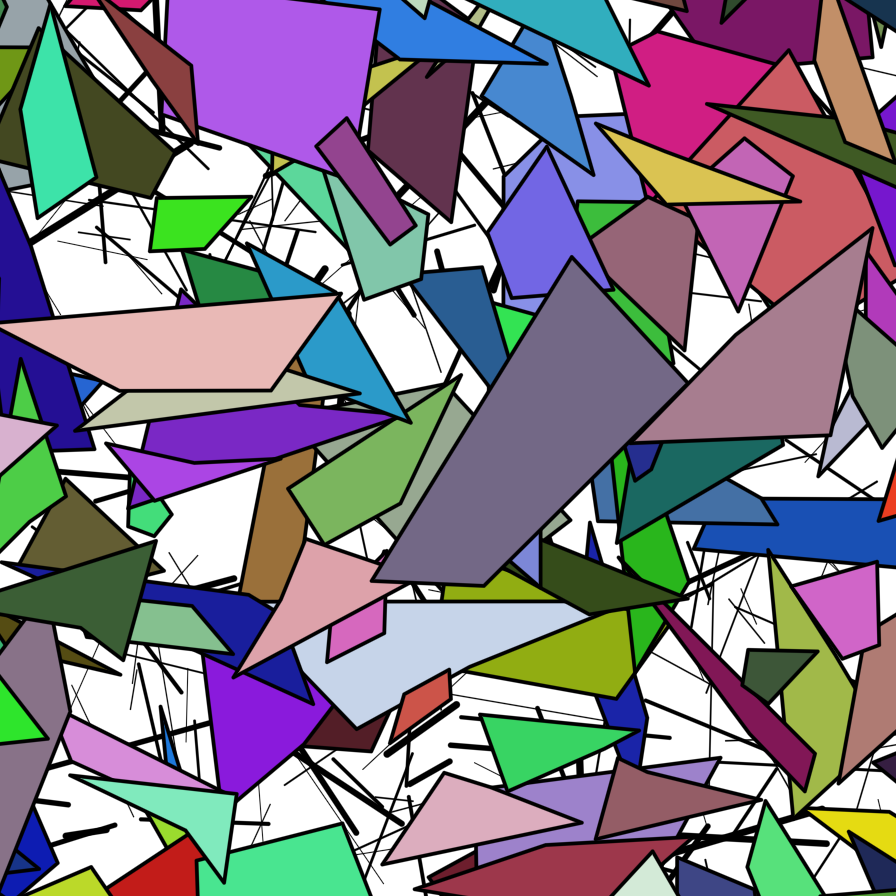
This pattern is drawn by a Shadertoy shader. Its source:

```glsl
// Overlapping flat-coloured shards with black outlines over a white ground
// that is criss-crossed by black strokes. Shards are random four-cornered
// polygons on a jittered grid, painted in shuffled order; strokes are capsules.
#define GRID 11             // shards per side
#define SHUFFLE 47          // painting order step, coprime with GRID * GRID
#define STROKES 270         // strokes on the ground
#define MARGIN 0.1          // overhang beyond the canvas
#define CORNER_MIN 0.02     // nearest corner from the shard centre
#define CORNER_MAX 0.17     // farthest corner from the shard centre
#define STRETCH 0.8         // greatest elongation, in octaves
#define OUTLINE 0.0021      // half width of the outlines
#define STROKE_MAX 0.0042   // half width of the boldest stroke
#define SEED 7u

const float TAU = 6.28319;
const vec3 INK = vec3(0.0);
const vec3 PAPER = vec3(1.0);

// Four random values in 0..1 for one item and one purpose
vec4 hash4(int id, uint purpose) {
    uvec4 v = uvec4(uint(id), purpose, SEED, uint(id) + purpose);
    v = v * 1664525u + 1013904223u;
    for (int i = 0; i < 2; i++) {
        v.x += v.y * v.w;
        v.y += v.z * v.x;
        v.z += v.x * v.y;
        v.w += v.y * v.z;
        v ^= v >> 16u;
    }
    return vec4(v & 0xffffu) / 65535.0;
}

mat2 rotation(float a) {
    float c = cos(a), s = sin(a);
    return mat2(c, s, -s, c);
}

float segmentDistance(vec2 p, vec2 a, vec2 b) {
    vec2 pa = p - a, ba = b - a;
    return length(pa - ba * clamp(dot(pa, ba) / dot(ba, ba), 0.0, 1.0));
}

// Signed distance to a four-cornered polygon, negative inside
float quadDistance(vec2 p, vec2 corner[4]) {
    float d = 1e3, side = 1.0;
    for (int i = 0; i < 4; i++) {
        vec2 a = corner[i], b = corner[(i + 1) % 4];
        d = min(d, segmentDistance(p, a, b));
        vec2 e = b - a, w = p - a;
        bvec3 crossing = bvec3(p.y >= a.y, p.y < b.y, e.x * w.y > e.y * w.x);
        if (all(crossing) || !any(crossing)) side = -side;
    }
    return side * d;
}

// Coverage of the region where d is negative, softened over about a pixel
float coverage(float d, float pixel) {
    return smoothstep(0.8 * pixel, -0.8 * pixel, d);
}

vec3 drawStrokes(vec3 col, vec2 p, vec2 extent, float pixel) {
    for (int i = 0; i < STROKES; i++) {
        vec4 place = hash4(i, 1u), form = hash4(i, 2u);
        vec2 centre = place.xy * extent;
        float angle = TAU * place.z;
        vec2 reach = vec2(cos(angle), sin(angle)) * mix(0.02, 0.13, place.w);
        float halfWidth = mix(0.0005, STROKE_MAX, form.x * form.x);
        float d = segmentDistance(p, centre - reach, centre + reach);
        col = mix(col, INK, coverage(d - halfWidth, pixel));
    }
    return col;
}

vec3 drawShards(vec3 col, vec2 p, vec2 extent, float pixel) {
    const int count = GRID * GRID;
    for (int i = 0; i < count; i++) {
        // Scatter the centre inside its grid cell
        int cell = (i * SHUFFLE) % count;
        vec4 place = hash4(cell, 3u);
        vec2 slot = vec2(cell % GRID, cell / GRID) + place.xy;
        vec2 q = p - (slot / float(GRID) * (extent + 2.0 * MARGIN) - MARGIN);
        float size = mix(0.7, 1.3, place.w);
        float stretch = exp2(STRETCH * hash4(cell, 4u).x);
        if (length(q) > CORNER_MAX * size * stretch + 0.01) continue;

        // One corner per quadrant, then stretch and turn
        vec4 radius = mix(vec4(CORNER_MIN), vec4(CORNER_MAX), hash4(cell, 5u));
        vec4 jitter = hash4(cell, 6u);
        mat2 turn = rotation(TAU * place.z);
        vec2 corner[4];
        for (int k = 0; k < 4; k++) {
            float angle = TAU * (float(k) + 0.8 * jitter[k]) / 4.0;
            vec2 arm = radius[k] * size * vec2(cos(angle), sin(angle));
            corner[k] = turn * (arm * vec2(stretch, 1.0 / stretch));
        }

        // Random fill below a black outline
        float d = quadDistance(q, corner);
        vec3 fill = mix(vec3(0.05), vec3(0.92), hash4(cell, 7u).rgb);
        col = mix(col, fill, coverage(d, pixel));
        col = mix(col, INK, coverage(abs(d) - OUTLINE, pixel));
    }
    return col;
}

void mainImage(out vec4 fragColor, in vec2 fragCoord) {
    float pixel = 1.0 / iResolution.y;
    vec2 p = fragCoord * pixel;
    vec2 extent = iResolution.xy * pixel;
    vec3 col = drawStrokes(PAPER, p, extent, pixel);
    col = drawShards(col, p, extent, pixel);
    fragColor = vec4(col, 1.0);
}
```
